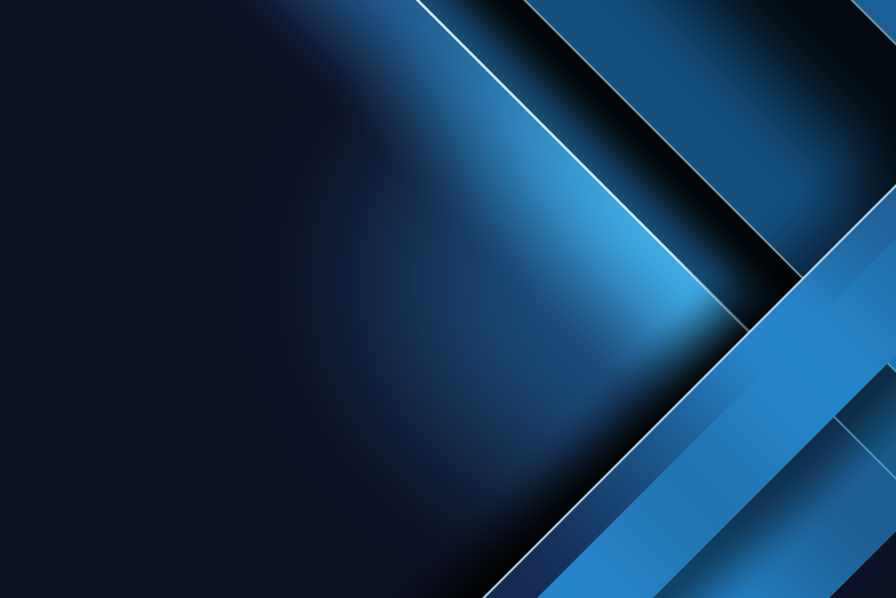
Give the GLSL for this background, as a Shadertoy shader.

```glsl
// Overlapping diagonal blue panels with thin bright edges over a glowing navy backdrop

// Antialiased step: 0 below the edge, 1 above it, in diagonal units
float cover(float edge, float d) {
    float aa = 1.0 / iResolution.y;
    return smoothstep(edge - aa, edge + aa, d);
}

// Thin line centred on an edge, keeping its weight at any size
float hairline(float edge, float d, float halfWidth) {
    float aa = 1.4 / iResolution.y;
    float w = max(halfWidth, 0.5 * aa);
    return (1.0 - smoothstep(w - 0.5 * aa, w + aa, abs(d - edge))) * halfWidth / w;
}

const vec3 NAVY = vec3(0.046, 0.066, 0.142);
const vec3 INK = vec3(0.012, 0.04, 0.062);
const vec3 AZURE = vec3(0.145, 0.52, 0.79);
const vec3 PALE = vec3(0.82, 0.92, 0.97);

// Edges of the falling stripes (x + y) and of the rising band (x - y)
const float STRIPE_A = 1.698, STRIPE_B = 1.877, STRIPE_C = 2.424;
const float BAND_TOP = 0.8086, BAND_FOLD = 0.898, BAND_LOW = 1.092, PANEL_LOW = 1.387;

// Navy field with a wide halo and a bright streak against the first stripe
vec3 backdrop(vec2 p, float u, float v) {
    float r = length((p - vec2(1.15, 0.53)) * vec2(1.0, 1.25));
    vec3 col = mix(NAVY, vec3(0.11, 0.295, 0.475), 1.0 - smoothstep(0.2, 0.75, r));
    vec3 streak = mix(vec3(0.13, 0.36, 0.57), vec3(0.24, 0.66, 0.89), smoothstep(-0.4, 0.5, v));
    return mix(col, streak, 1.0 - smoothstep(0.0, 0.34, STRIPE_A - u));
}

// Three falling stripes, each shaded by the one above it
vec3 stripes(vec3 col, float u, float v) {
    vec3 first = mix(vec3(0.085, 0.29, 0.44), INK * 0.6, smoothstep(0.0, 0.15, u - STRIPE_A));
    vec3 second = mix(vec3(0.08, 0.31, 0.5), INK, smoothstep(1.98, 2.34, u));
    col = mix(col, first, cover(STRIPE_A, u));
    col = mix(col, second, cover(STRIPE_B, u));
    return mix(col, vec3(0.1, 0.38, 0.6), cover(STRIPE_C, u));
}

// Rising band, folded along its length and darker at the ends of the fold
vec3 band(float u, float v) {
    float sheen = 0.5 + 0.5 * cos((u - 0.95) * 7.95);
    vec3 face = mix(vec3(0.132, 0.46, 0.7), AZURE, sheen);
    face = mix(face, vec3(0.125, 0.41, 0.65), 0.6 * smoothstep(1.8, 2.25, u));
    vec3 flap = mix(vec3(0.08, 0.17, 0.33), face, smoothstep(0.88, 1.72, u));
    flap = mix(flap, vec3(0.125, 0.37, 0.59), smoothstep(1.78, 2.3, u));
    return mix(flap, face, cover(BAND_FOLD, v));
}

// Lower panel, with the stripe edges carried through it
vec3 lowerPanel(float u, float v) {
    vec3 col = mix(AZURE, vec3(0.115, 0.37, 0.58), smoothstep(1.1, 1.6, u));
    col = mix(col, vec3(0.09, 0.35, 0.53), cover(STRIPE_A, u));
    float shade = mix(0.5, 1.0, smoothstep(0.0, 0.17, v - BAND_LOW));
    col = mix(col * shade, vec3(0.13, 0.46, 0.7), cover(STRIPE_B, u));
    float lines = hairline(STRIPE_A, u, 0.0016) + hairline(STRIPE_B, u, 0.0016);
    return mix(col, vec3(0.4, 0.7, 0.85), 0.7 * lines);
}

void mainImage(out vec4 fragColor, in vec2 fragCoord) {
    vec2 p = fragCoord / iResolution.y;
    float u = p.x + p.y, v = p.x - p.y;

    // Backdrop, stripes and the shadow cast on them by the band
    vec3 col = stripes(backdrop(p, u, v), u, v);
    float shadow = 1.0 - smoothstep(-0.03, 0.18, BAND_TOP - v);
    col *= 1.0 - shadow * mix(1.0, 0.5, smoothstep(STRIPE_A, STRIPE_B, u));

    // Bright stripe edges, the first fading toward the band
    float fade = 1.0 - 0.6 * smoothstep(0.5, 0.8, v);
    col = mix(col, PALE, fade * hairline(STRIPE_A, u, 0.0025));
    col = mix(col, PALE, 0.55 * hairline(STRIPE_B, u, 0.0018));
    col = mix(col, PALE, 0.5 * hairline(STRIPE_C, u, 0.0018));

    // Band, lower panel and the navy corner
    col = mix(col, band(u, v), cover(BAND_TOP, v));
    col = mix(col, lowerPanel(u, v), cover(BAND_LOW, v));
    col = mix(col, NAVY, cover(PANEL_LOW, v));
    col = mix(col, PALE, 0.85 * hairline(BAND_TOP, v, 0.002));

    fragColor = vec4(col, 1.0);
}
```
